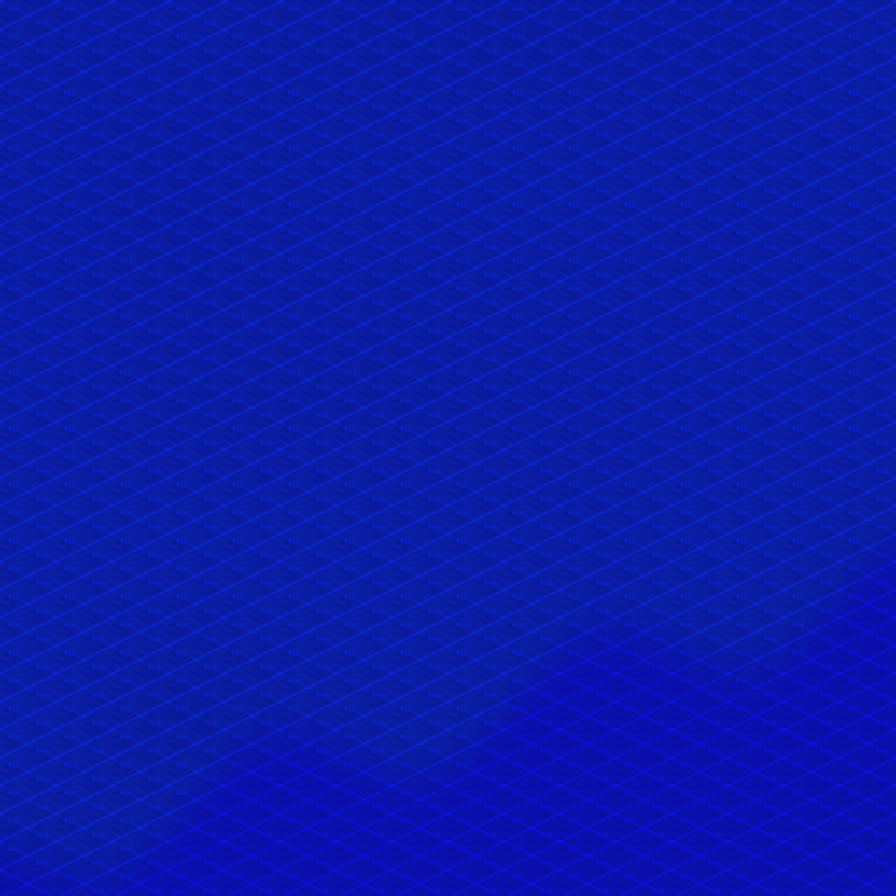
A WebGL 1 fragment shader for this pattern:

```glsl
precision highp float;

uniform vec2 u_resolution;

const float TAU = 6.2831853;
const vec2 LATTICE_COUNT = vec2(16.0, 32.0); // lozenges across and down
const vec2 LATTICE_ORIGIN = vec2(0.5, 0.498);
const float LINE_HALF_WIDTH = 0.0012;
const float BEADS_PER_EDGE = 4.0;
const float RISING_STRENGTH = 0.88;
const float FALLING_STRENGTH = 0.2;
const float KNOT_STRENGTH = 0.5;
const float KNOT_RADIUS = 0.003;

const vec2 MARK_HALF_SIZE = vec2(0.0072, 0.0022);
const float MARK_TICK_PITCH = 0.0052;
const float MARK_STRENGTH = 0.6;

const float GRAINS_PER_EDGE = 6.0;
const float PATCHES_ACROSS = 5.0;

const float TIDE_BASE = 0.03;
const float TIDE_SLOPE = 0.32;
const float TIDE_SWELL = 0.048;
const float TIDE_PERIOD = 0.365;
const float TIDE_CREST = 0.30;
const float TIDE_SOFTNESS = 0.045;

const vec3 FIELD = vec3(0.04, 0.095, 0.605);
const vec3 FIELD_LIGHT = vec3(0.04, 0.125, 0.665);
const vec3 FIELD_LINE = vec3(0.04, 0.155, 0.86);
const vec3 DEEP = vec3(0.04, 0.055, 0.65);
const vec3 DEEP_LIGHT = vec3(0.04, 0.062, 0.69);
const vec3 DEEP_LINE = vec3(0.04, 0.07, 0.93);

float hash(vec2 p) {
  vec3 q = fract(vec3(p.xyx) * 0.1031);
  q += dot(q, q.yzx + 33.33);
  return fract((q.x + q.y) * q.z);
}

float valueNoise(vec2 p) {
  vec2 cell = floor(p);
  vec2 f = fract(p);
  f = f * f * (3.0 - 2.0 * f);
  float low = mix(hash(cell), hash(cell + vec2(1.0, 0.0)), f.x);
  float high = mix(hash(cell + vec2(0.0, 1.0)), hash(cell + 1.0), f.x);
  return mix(low, high, f.y);
}

// Signed offset to the nearest integer
vec2 toNearest(vec2 v) {
  return fract(v + 0.5) - 0.5;
}

// Fraction of a pixel covered by a stroke at the given distance
float stroke(float dist, float halfWidth, float pixel) {
  return clamp((halfWidth - dist) / pixel + 0.5, 0.0, 1.0);
}

// Short row of upright ticks at the middle of each falling edge
float tickMark(vec2 lattice, float pixel) {
  vec2 m = toNearest(lattice - vec2(0.5, 0.0));
  vec2 d = 0.5 * vec2(m.y - m.x, m.y + m.x) / LATTICE_COUNT;
  float box = stroke(abs(d.x), MARK_HALF_SIZE.x, pixel)
            * stroke(abs(d.y), MARK_HALF_SIZE.y, pixel);
  return box * (0.55 + 0.45 * cos(TAU * d.x / MARK_TICK_PITCH));
}

// How far a point lies below the wavy, tilted boundary
float tide(vec2 uv) {
  float swell = TIDE_SWELL * cos(TAU * (uv.x - TIDE_CREST) / TIDE_PERIOD);
  float level = TIDE_BASE + TIDE_SLOPE * uv.x + swell;
  return smoothstep(-TIDE_SOFTNESS, TIDE_SOFTNESS, level - uv.y);
}

void main() {
  vec2 uv = gl_FragCoord.xy / u_resolution;
  float pixel = 1.0 / min(u_resolution.x, u_resolution.y);

  // Lattice axes: x counts rising lines, y counts falling lines
  vec2 cell = (uv - LATTICE_ORIGIN) * LATTICE_COUNT;
  vec2 lattice = vec2(cell.y - cell.x, cell.y + cell.x);
  vec2 dist = abs(toNearest(lattice)) / length(LATTICE_COUNT);
  float depth = tide(uv);

  // Mottled ground: the same grain in every lozenge, broad patches over all
  float grain = valueNoise(fract(lattice) * GRAINS_PER_EDGE);
  float patches = valueNoise(uv * PATCHES_ACROSS);
  float light = clamp(1.1 * grain + 0.35 * patches - 0.4, 0.0, 1.0);
  vec3 ground = mix(mix(FIELD, FIELD_LIGHT, light),
                    mix(DEEP, DEEP_LIGHT, light), depth);

  // Beaded rising lines, faint falling lines and brighter crossings
  float beads = 0.5 + 0.5 * cos(TAU * BEADS_PER_EDGE * lattice.y);
  float rising = stroke(dist.x, LINE_HALF_WIDTH, pixel)
               * RISING_STRENGTH * mix(0.5, 1.0, beads);
  float falling = stroke(dist.y, LINE_HALF_WIDTH, pixel) * FALLING_STRENGTH;
  float mark = MARK_STRENGTH * tickMark(lattice, pixel);
  float knot = KNOT_STRENGTH
             * (1.0 - smoothstep(0.0, KNOT_RADIUS + pixel, length(dist)));

  // Both directions even out below the boundary
  rising *= mix(1.0, 0.75, depth);
  falling *= mix(1.0, 2.0, depth);
  float ink = clamp(max(max(rising, falling), mark) + knot, 0.0, 1.0);
  vec3 lineColor = mix(FIELD_LINE, DEEP_LINE, depth);

  gl_FragColor = vec4(mix(ground, lineColor, ink), 1.0);
}
```
